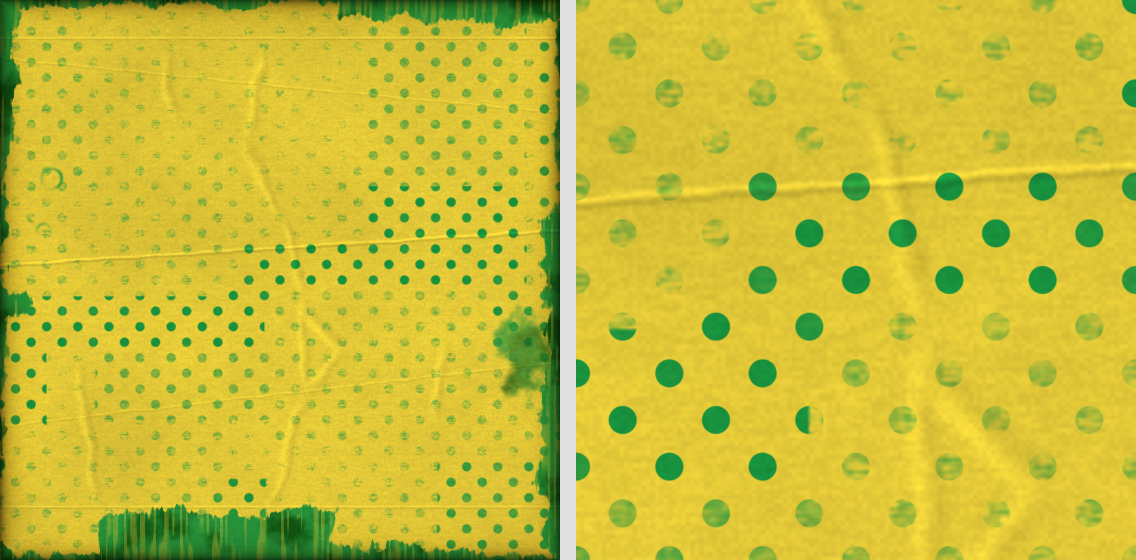
Left, the full canvas; right, a detail of the centre.
Give the GLSL for this pattern, as a Shadertoy shader.

```glsl
// Staggered green polka dots, unevenly faded, on creased yellow paper with painted edges.
const float REPEATS = 18.0;      // dots per row; a half-shifted row lies between each pair
const float DOT_RADIUS = 0.150;  // in units of one repeat
const float FAINT_INK = 0.30;    // strength of the most worn dots
const float GRAIN = 0.12;
const float CREASE_WIDTH = 0.0016;
const vec3 PAPER = vec3(0.875, 0.775, 0.215);
const vec3 DOT_GREEN = vec3(0.07, 0.56, 0.24);
const vec3 PAINT_GREEN = vec3(0.15, 0.57, 0.23);
const vec3 DARK_GREEN = vec3(0.06, 0.33, 0.07);
const vec3 OCHRE = vec3(0.60, 0.48, 0.06);

// Soft folds as segments: start xy, end xy
const int FOLD_COUNT = 10;
const vec4 FOLDS[FOLD_COUNT] = vec4[](
    vec4(0.47, 0.92, 0.44, 0.75), vec4(0.44, 0.75, 0.50, 0.60),
    vec4(0.50, 0.60, 0.545, 0.47), vec4(0.545, 0.47, 0.55, 0.30),
    vec4(0.55, 0.30, 0.48, 0.09), vec4(0.545, 0.45, 0.62, 0.37),
    vec4(0.62, 0.37, 0.55, 0.30), vec4(0.135, 0.36, 0.18, 0.09),
    vec4(0.79, 0.39, 0.775, 0.25), vec4(0.30, 0.91, 0.31, 0.78));

float hash(vec2 p) {
    vec3 q = fract(p.xyx * 0.1031);
    q += dot(q, q.yzx + 33.33);
    return fract((q.x + q.y) * q.z);
}

float noise(vec2 p) {
    vec2 i = floor(p), f = fract(p);
    f *= f * (3.0 - 2.0 * f);
    return mix(mix(hash(i), hash(i + vec2(1, 0)), f.x),
               mix(hash(i + vec2(0, 1)), hash(i + vec2(1, 1)), f.x), f.y);
}

float fbm(vec2 p) {
    float sum = 0.0, amp = 0.5;
    for (int i = 0; i < 5; i++) {
        sum += amp * noise(p);
        p = mat2(1.6, 1.2, -1.2, 1.6) * p + 7.3;
        amp *= 0.5;
    }
    return sum;
}

float bell(float x) { return exp(-x * x); }

float boxDist(vec2 p, vec2 lo, vec2 hi) {
    vec2 q = abs(p - 0.5 * (lo + hi)) - 0.5 * (hi - lo);
    return length(max(q, 0.0)) + min(max(q.x, q.y), 0.0);
}

float patchInk(vec2 p, float x0, float y0, float x1, float y1, float ink) {
    return ink * smoothstep(0.002, -0.002, boxDist(p, vec2(x0, y0), vec2(x1, y1)));
}

// Regions where the printed dots survive
float inkMap(vec2 p) {
    float ink = FAINT_INK * smoothstep(0.25, 0.75, fbm(p * 6.0 + 3.0));
    ink = max(ink, patchInk(p, 0.655, 0.565, 0.935, 0.668, 1.0));
    ink = max(ink, patchInk(p, 0.430, 0.490, 0.940, 0.566, 1.0));
    ink = max(ink, patchInk(p, 0.060, 0.375, 0.472, 0.471, 1.0));
    ink = max(ink, patchInk(p, 0.405, 0.460, 0.485, 0.492, 1.0));
    ink = max(ink, patchInk(p, -0.10, 0.235, 0.083, 0.471, 0.95));
    ink = max(ink, patchInk(p, 0.955, -0.10, 1.100, 1.100, 0.8));
    ink = max(ink, patchInk(p, 0.780, -0.10, 1.100, 0.175, 0.75));
    ink = max(ink, patchInk(p, 0.380, 0.070, 0.475, 0.145, 0.9));
    ink = max(ink, patchInk(p, 0.650, 0.668, 0.940, 0.970, 0.48));
    ink = max(ink, patchInk(p, 0.050, 0.650, 0.155, 0.970, 0.35));
    ink = max(ink, patchInk(p, 0.170, 0.250, 0.480, 0.375, 0.5));
    ink = max(ink, patchInk(p, 0.480, 0.200, 0.950, 0.490, 0.28));
    return max(ink, patchInk(p, 0.870, 0.375, 0.950, 0.490, 0.85));
}

// Coverage of the staggered dots, worn by horizontal streaks
float dots(vec2 p, float pixel) {
    vec2 u = p * REPEATS;
    vec2 a = u - round(u), b = fract(u) - 0.5;
    vec2 d = dot(a, a) < dot(b, b) ? a : b;
    float disc = smoothstep(1.0, -1.0, (length(d) - DOT_RADIUS) / (pixel * REPEATS));
    float ink = inkMap(p) * mix(0.85, 1.1, hash(round((u - d) * 2.0)));
    float streak = noise(p * vec2(90, 420)) + noise(p * 260.0) - 1.0;
    return disc * clamp(ink + streak * 0.5 * (1.0 - ink), 0.0, 0.97);
}

// Ragged painted borders and brushed blocks
float paint(vec2 p) {
    float left = p.x - mix(0.008, 0.026, smoothstep(0.70, 0.78, p.y));
    float right = 1.0 - p.x - mix(0.004, 0.026, smoothstep(0.66, 0.60, p.y));
    float d = min(min(left, right), min(p.y - 0.016, 1.0 - p.y - 0.007));
    d = min(d, boxDist(p, vec2(0.175, -0.1), vec2(0.60, 0.086)));
    d = min(d, boxDist(p, vec2(0.605, 0.962), vec2(1.1, 1.1)));
    d = min(d, boxDist(p, vec2(-0.1, 0.445), vec2(0.045, 0.465)));
    float rag = (fbm(p * 22.0) - 0.48) * 0.055 + (noise(p * vec2(260, 30)) - 0.5) * 0.008;
    float cover = smoothstep(0.003, -0.003, d + rag);
    cover *= 0.65 + 0.35 * smoothstep(0.25, 0.5, noise(p * vec2(210, 14)));
    float stain = length((p - vec2(0.945, 0.365)) / vec2(0.05, 0.08));
    return max(cover, 0.7 * smoothstep(1.1, 0.5, stain + (fbm(p * 20.0) - 0.5) * 2.0));
}

// Light on one side of a crease, shadow on the other
float crease(float d, float w) { return bell(d / w - 1.0) - 0.8 * bell(d / w + 1.0); }

float creaseShade(vec2 p) {
    float wobble = (fbm(p * 30.0) - 0.5) * 0.006;
    float s = 0.7 * (crease(p.y - 0.931, CREASE_WIDTH) + crease(p.y - 0.094, CREASE_WIDTH));
    s += crease(p.y - 0.525 - 0.062 * p.x + wobble, CREASE_WIDTH * 1.4);
    s += 0.5 * crease(p.y - 0.895 + 0.098 * p.x + wobble, CREASE_WIDTH);
    s += 0.5 * crease(p.y - 0.238 - 0.115 * p.x + wobble, CREASE_WIDTH);
    vec2 q = p + (vec2(fbm(p * 14.0), fbm(p * 14.0 + 40.0)) - 0.5) * 0.035;
    for (int i = 0; i < FOLD_COUNT; i++) {
        vec2 r = q - FOLDS[i].xy, e = FOLDS[i].zw - FOLDS[i].xy;
        float t = clamp(dot(r, e) / dot(e, e), 0.0, 1.0);
        float side = sign(r.x * e.y - r.y * e.x);
        s += 0.6 * crease(side * length(r - e * t), 0.006) * (1.0 - pow(abs(2.0 * t - 1.0), 4.0));
    }
    return s;
}

float ring(vec2 p, vec2 c, float r) { return bell((length(p - c) - r) / 0.003) * noise(p * 45.0); }

void mainImage(out vec4 fragColor, in vec2 fragCoord) {
    vec2 p = fragCoord / iResolution.xy;
    float edge = min(min(p.x, 1.0 - p.x), min(p.y, 1.0 - p.y));

    // Mottled paper, printed dots, ring stains, paint
    vec3 col = PAPER * (0.93 + 0.14 * fbm(p * 5.0));
    col = mix(col, DOT_GREEN, dots(p, 1.0 / iResolution.y));
    float rings = ring(p, vec2(0.092, 0.681), 0.018) + ring(p, vec2(0.078, 0.588), 0.012);
    col = mix(col, PAINT_GREEN, min(rings, 0.8));
    vec3 green = mix(DARK_GREEN, PAINT_GREEN, smoothstep(0.2, 0.5, fbm(p * 16.0 + 9.0)));
    col = mix(col, green, paint(p));

    // Creases, grain and darkened edges
    col *= 1.0 + 0.13 * creaseShade(p);
    col *= 1.0 + GRAIN * (0.6 * noise(p * 380.0) + 0.4 * noise(p * vec2(80, 300)) - 0.5);
    col = mix(col, col * OCHRE * 1.5, 0.35 * exp(-edge / 0.025));
    col *= 1.0 - 0.55 * exp(-edge / 0.012);
    fragColor = vec4(clamp(col, 0.0, 1.0), 1.0);
}
```
